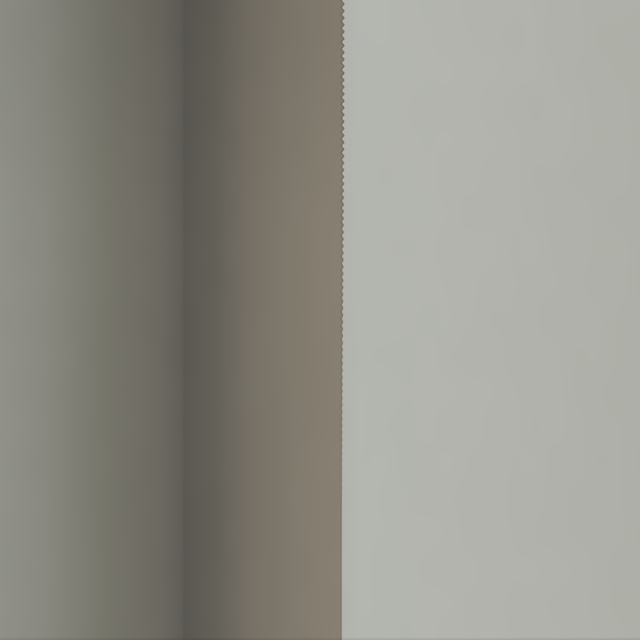
Reproduce this background procedurally as a WebGL 1 fragment shader.

```glsl
precision highp float;
// Softly shaded wall folds beside a pale flat panel with a finely serrated edge.

uniform vec2 u_resolution;

const float CREASE_X = 0.285;
const float PANEL_X = 0.5345;
const float TOOTH_PERIOD = 0.0108;

float hash(vec2 p) {
  return fract(sin(dot(p, vec2(127.1, 311.7))) * 43758.5453);
}

float valueNoise(vec2 p) {
  vec2 cell = floor(p);
  vec2 f = fract(p);
  f = f * f * (3.0 - 2.0 * f);
  float low = mix(hash(cell), hash(cell + vec2(1.0, 0.0)), f.x);
  float high = mix(hash(cell + vec2(0.0, 1.0)), hash(cell + 1.0), f.x);
  return mix(low, high, f.y);
}

// Blends towards the next colour between two positions.
vec3 blendTo(vec3 base, vec3 next, float from, float to, float x) {
  return mix(base, next, clamp((x - from) / (to - from), 0.0, 1.0));
}

// Rounded fold that darkens towards the crease.
vec3 leftFold(float x) {
  vec3 color = vec3(0.565, 0.567, 0.537);
  color = blendTo(color, vec3(0.535, 0.535, 0.502), 0.0, 0.07, x);
  color = blendTo(color, vec3(0.462, 0.458, 0.415), 0.07, 0.17, x);
  color = blendTo(color, vec3(0.425, 0.411, 0.382), 0.17, 0.25, x);
  return blendTo(color, vec3(0.378, 0.368, 0.346), 0.25, CREASE_X, x);
}

// Recess that brightens and warms from the crease to the panel.
vec3 recess(float x) {
  vec3 color = vec3(0.353, 0.345, 0.320);
  color = blendTo(color, vec3(0.390, 0.378, 0.347), CREASE_X, 0.335, x);
  color = blendTo(color, vec3(0.458, 0.435, 0.395), 0.335, 0.385, x);
  color = blendTo(color, vec3(0.500, 0.476, 0.428), 0.385, 0.45, x);
  return blendTo(color, vec3(0.530, 0.500, 0.447), 0.45, 0.53, x);
}

// Nearly flat panel, slightly brighter beside its edge.
vec3 panel(vec2 uv) {
  vec3 color = vec3(0.690, 0.705, 0.677);
  color = blendTo(color, vec3(0.703, 0.714, 0.688), PANEL_X, 0.56, uv.x);
  color = blendTo(color, vec3(0.697, 0.702, 0.675), 0.56, 0.78, uv.x);
  return blendTo(color, vec3(0.682, 0.687, 0.658), 0.78, 1.0, uv.x);
}

// Small repeating wave used to serrate an edge.
float teeth(float y, float period) {
  return 0.5 + 0.5 * cos(6.28318 * y / period);
}

// Smooth vertical boundary, from 0 on the left to 1 on the right.
float edge(float x, float position, float softness) {
  return smoothstep(position - softness, position + softness, x);
}

void main() {
  vec2 uv = gl_FragCoord.xy / u_resolution;
  float pixel = 1.0 / u_resolution.x;

  // Fold and recess, meeting in a faintly toothed crease.
  float creaseX = CREASE_X + 0.0015 * teeth(uv.y, TOOTH_PERIOD);
  vec3 color = mix(leftFold(uv.x), recess(uv.x), edge(uv.x, creaseX, 0.003));

  // Slight shade on the recessed wall towards the top.
  color *= 1.0 - 0.045 * smoothstep(0.6, 1.0, uv.y);

  // Panel with teeth that fade downwards.
  float fade = smoothstep(0.1, 0.9, uv.y);
  float tooth = teeth(uv.y, TOOTH_PERIOD);
  float panelX = PANEL_X - 0.0005 + (0.0005 + 0.0035 * tooth) * fade;
  float softness = max(0.0012, 0.75 * pixel);
  float rim = exp(-pow((uv.x - panelX + 0.001) / 0.0018, 2.0));
  color = mix(color, panel(uv), edge(uv.x, panelX, softness));
  color *= 1.0 - rim * mix(0.05, 0.14, fade);

  // Subtle mottling and the thin shadow along the bottom.
  float mottling = valueNoise(uv * vec2(30.0, 18.0)) - 0.5;
  color += 0.006 * mottling;
  color *= 1.0 - 0.08 * (1.0 - smoothstep(0.0, 0.005, uv.y));

  gl_FragColor = vec4(color, 1.0);
}
```
